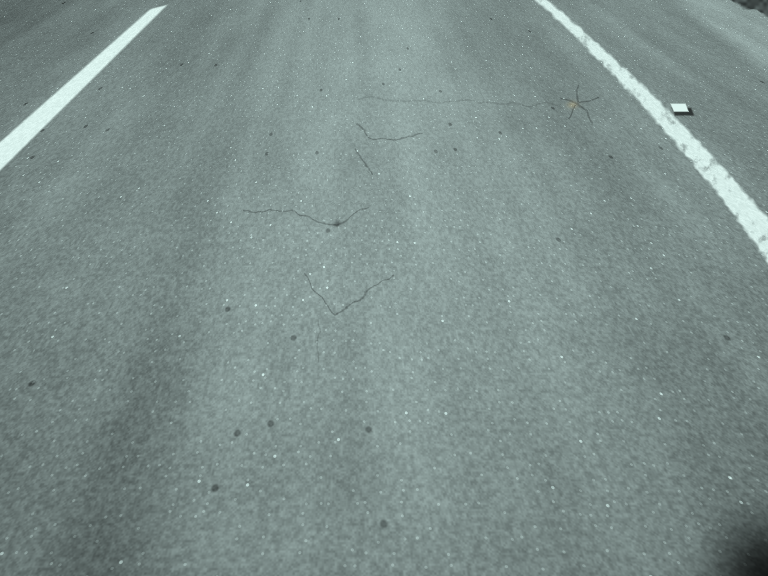
Write a Shadertoy shader that draws this texture.

```glsl
#define ASPHALT_TINT vec3(0.885, 1.0, 0.982)
#define PAINT_COLOR vec3(0.87, 0.965, 0.945)
#define VANISH vec2(0.606, 1.296)
#define GRAIN_SCALE 160.0
#define GRAIN_AMOUNT 0.17
#define TRACK_DEPTH 0.055
#define CRACK_WIDTH 0.0026
#define CRACK_DEPTH 0.13

float hash(vec2 c) {
    vec3 h = fract(vec3(c.xyx) * 0.1031);
    h += dot(h, h.yzx + 33.33);
    return fract((h.x + h.y) * h.z);
}

float noise(vec2 p) {
    vec2 i = floor(p), f = fract(p);
    f = f * f * (3.0 - 2.0 * f);
    return mix(mix(hash(i), hash(i + vec2(1, 0)), f.x),
               mix(hash(i + vec2(0, 1)), hash(i + 1.0), f.x), f.y);
}

float fbm(vec2 p) {
    float sum = 0.0, amp = 0.5;
    for (int i = 0; i < 4; i++) {
        sum += amp * noise(p);
        p = p * 2.03 + 17.1;
        amp *= 0.5;
    }
    return sum;
}

// One randomly placed dot in a share of the grid cells
float scatter(vec2 q, float share, float radius, float seed) {
    vec2 cell = floor(q) + seed;
    vec2 center = 0.25 + 0.5 * vec2(hash(cell + 3.7), hash(cell + 8.3));
    float dot1 = 1.0 - smoothstep(radius * 0.4, radius, length(fract(q) - center));
    return dot1 * step(1.0 - share, hash(cell));
}

float crack(vec2 p, vec2 a, vec2 b) {
    vec2 ab = b - a, ap = p - a;
    float d = length(ap - ab * clamp(dot(ap, ab) / dot(ab, ab), 0.0, 1.0));
    return 1.0 - smoothstep(0.0, CRACK_WIDTH, d);
}

float band(float x, float halfWidth, float soft) {
    return 1.0 - smoothstep(-soft, soft, abs(x) - halfWidth);
}

float bump(float x, float width) {
    return exp(-x * x / (width * width));
}

void mainImage(out vec4 fragColor, in vec2 fragCoord) {
    vec2 p = fragCoord / iResolution.y;
    float px = 1.0 / iResolution.y;
    float down = 1.0 - p.y;
    float depth = VANISH.y - p.y;
    vec2 road = vec2((p.x - VANISH.x) / depth, log(depth));

    // Broad light, wheel tracks and worn streaks
    vec2 fromCenter = p - vec2(0.68, 0.62);
    float light = 0.61 - 0.22 * dot(fromCenter, fromCenter);
    light -= TRACK_DEPTH * bump(p.x - 0.37 + 0.2 * down, 0.1);
    light -= 0.75 * TRACK_DEPTH * bump(p.x - 0.87 - 0.45 * down, 0.1);
    light += 0.035 * bump(p.x - 0.68, 0.12) * smoothstep(0.3, 1.0, p.y);
    light -= 0.07 * smoothstep(0.35, 0.0, p.x) * smoothstep(0.8, 1.0, p.y);
    light += 0.05 * (noise(vec2(road.x * 16.0, road.y * 2.0)) - 0.5);
    light += 0.07 * (fbm(road * 9.0 + 4.0) - 0.47);

    // Stone grain, coarser near the viewer
    vec2 grainPos = road * GRAIN_SCALE + 300.0;
    float grain = 0.55 * noise(grainPos) + 0.45 * noise(grainPos * 2.1 + 50.0) - 0.5;
    light += GRAIN_AMOUNT * grain * mix(0.65, 1.0, smoothstep(0.0, 0.6, down));
    light += 0.12 * scatter(road * 55.0 + 200.0, 0.3, 0.17, 5.0);
    light += 0.28 * scatter(road * 28.0 + 90.0, 0.06, 0.1, 31.0);
    light -= 0.17 * scatter(road * 13.0 + 60.0, 0.08, 0.1, 73.0);

    // Wandering cracks
    vec2 w = p + 0.016 * (vec2(fbm(p * 38.0), fbm(p * 38.0 + 90.0)) - 0.47);
    float cracks = crack(w, vec2(0.42, 0.636), vec2(0.51, 0.631));
    cracks = max(cracks, crack(w, vec2(0.51, 0.631), vec2(0.585, 0.609)));
    cracks = max(cracks, crack(w, vec2(0.585, 0.609), vec2(0.64, 0.64)));
    cracks = max(cracks, crack(w, vec2(0.53, 0.523), vec2(0.58, 0.453)));
    cracks = max(cracks, crack(w, vec2(0.58, 0.453), vec2(0.68, 0.522)));
    cracks = max(cracks, crack(w, vec2(0.555, 0.44), vec2(0.55, 0.37)) * 0.6);
    cracks = max(cracks, crack(w, vec2(0.62, 0.785), vec2(0.65, 0.757)));
    cracks = max(cracks, crack(w, vec2(0.65, 0.757), vec2(0.73, 0.765)));
    cracks = max(cracks, crack(w, vec2(0.62, 0.74), vec2(0.645, 0.695)));
    cracks = max(cracks, crack(w, vec2(0.62, 0.828), vec2(0.97, 0.818)) * 0.5);
    for (int i = 0; i < 5; i++) {
        float angle = float(i) * 1.257 + 0.3;
        vec2 hub = vec2(1.005, 0.818);
        cracks = max(cracks, crack(w, hub, hub + 0.033 * vec2(cos(angle), sin(angle))));
    }
    light -= CRACK_DEPTH * cracks;
    light -= 0.2 * bump(length(p - vec2(0.586, 0.612)), 0.006);

    // Pale shoulder with dark debris in the far corner
    float shoulder = p.x - 1.165 - 1.3 * down + 0.03 * (fbm(p * 25.0) - 0.47);
    light += 0.12 * smoothstep(-0.02, 0.035, shoulder);
    float debris = p.x - 1.255 - 2.6 * down + 0.05 * (fbm(p * 45.0) - 0.47);
    light = mix(light, 0.2 + 0.2 * noise(p * 140.0), smoothstep(-0.005, 0.01, debris));
    vec3 color = light * ASPHALT_TINT;
    color += vec3(0.12, 0.07, 0.0) * bump(length((p - vec2(0.994, 0.818)) * vec2(1, 1.5)), 0.009);

    // Painted lane lines, the right one curved and worn
    float leftLine = band(p.x - 0.289 + 1.07 * down, 0.010 + 0.06 * down, 0.002 + px);
    leftLine *= smoothstep(0.010, 0.014, down + 0.25 * (p.x - 0.276));
    float rightCenter = 0.941 + 1.13 * down - 0.4435 * down * down;
    float rightLine = band(p.x - rightCenter + 0.006 * (noise(p * 130.0) - 0.5), 0.010 + 0.045 * down, 0.003 + px);
    rightLine *= 0.93 - 0.55 * smoothstep(0.5, 0.8, fbm(p * 75.0));
    color = mix(color, PAINT_COLOR + 0.1 * grain, max(leftLine * 0.97, rightLine));

    // Raised reflector and its shadow
    vec2 r = p - vec2(1.180, 0.813);
    r.x += 0.4 * r.y;
    vec2 shadow = abs(r - vec2(0.003, -0.007)) - vec2(0.016, 0.006);
    color *= 1.0 - 0.6 * (1.0 - smoothstep(-px, 0.003, max(shadow.x, shadow.y)));
    vec2 box = abs(r) - vec2(0.013, 0.007);
    color = mix(color, PAINT_COLOR, 1.0 - smoothstep(-px, px, max(box.x, box.y)));

    // Lens shade at the lower right
    color *= mix(0.22, 1.0, smoothstep(0.0, 0.17, length(p - vec2(1.345, -0.01))));
    fragColor = vec4(clamp(color, 0.0, 1.0), 1.0);
}
```
